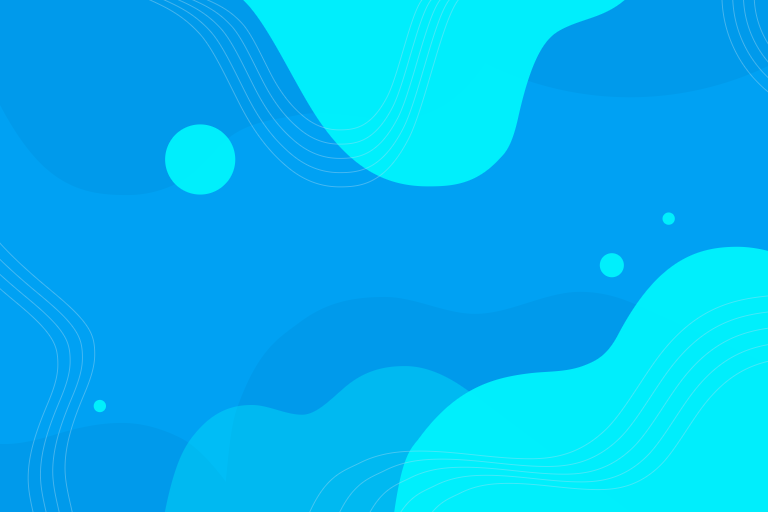
Reproduce this background procedurally as a Shadertoy shader.

```glsl
// Flat blue backdrop with liquid cyan blobs, dots and families of thin wavy lines.
// Every wave is a smooth cubic through a few knots (position, height, slope), and
// its signed distance is used for both fills and strokes. Canvas is 150 x 100 units.

const vec3 BLUE = vec3(0.0, 0.632, 0.952);
const vec3 DEEP_BLUE = vec3(0.0, 0.605, 0.920);
const vec3 CYAN = vec3(0.0, 0.945, 0.990);
const vec3 LINE_COLOR = vec3(0.70, 0.86, 0.94);
const float LINE_ALPHA = 0.4;
const float LINE_HALF_WIDTH = 0.09;

// Signed distance to a wave, positive above it; ends continue straight.
float waveDistance(vec2 p, vec3 knots[7]) {
    vec3 a = knots[0], b = knots[1];
    for (int i = 1; i < 6; i++) {
        if (p.x > knots[i].x) { a = knots[i]; b = knots[i + 1]; }
    }
    float width = b.x - a.x;
    float x = clamp(p.x, a.x, b.x);
    float t = (x - a.x) / width;
    float m0 = a.z * width, m1 = b.z * width, rise = b.y - a.y;
    float c2 = 3.0 * rise - 2.0 * m0 - m1;
    float c3 = m0 + m1 - 2.0 * rise;
    float slope = (m0 + t * (2.0 * c2 + 3.0 * t * c3)) / width;
    float height = a.y + t * (m0 + t * (c2 + t * c3)) + slope * (p.x - x);
    return (p.y - height) / sqrt(1.0 + slope * slope);
}

float discDistance(vec2 p, vec2 center, float radius) {
    return length(p - center) - radius;
}

// Antialiased coverage of the inside of a shape.
float fill(float d, float pixel) {
    return clamp(0.5 - d / pixel, 0.0, 1.0);
}

float stroke(float d, float pixel) {
    return fill(abs(d) - LINE_HALF_WIDTH, pixel);
}

// Copies of one wave shrinking towards a center.
float scaledLines(vec2 p, vec3 knots[7], vec2 center, float lastScale, float pixel) {
    float cover = 0.0;
    for (int i = 0; i < 5; i++) {
        float s = mix(1.0, lastScale, float(i) / 4.0);
        float d = waveDistance((p - center) / s + center, knots) * s;
        cover = max(cover, stroke(d, pixel));
    }
    return cover;
}

// Copies of one wave shifted by a constant step.
float shiftedLines(vec2 p, vec3 knots[7], vec2 shift, float pixel) {
    float cover = 0.0;
    for (int i = 0; i < 4; i++) {
        float d = waveDistance(p - shift * float(i) / 3.0, knots);
        cover = max(cover, stroke(d, pixel));
    }
    return cover;
}

float ringLines(vec2 p, vec2 center, float radius, float gap, float pixel) {
    float cover = 0.0;
    for (int i = 0; i < 4; i++) {
        float d = discDistance(p, center, radius - gap * float(i));
        cover = max(cover, stroke(d, pixel));
    }
    return cover;
}

void mainImage(out vec4 fragColor, in vec2 fragCoord) {
    vec2 p = fragCoord / iResolution.xy * vec2(150.0, 100.0);
    float pixel = 100.0 / iResolution.y;

    // Deep blue shadows: upper left, upper right, lower left, lower middle
    vec3 upperLeft[7] = vec3[7](vec3(0, 79.5, -1.9), vec3(9.8, 66.4, -0.8), vec3(24.8, 61.9, 0),
        vec3(36, 65, 0.6), vec3(46, 74, 0.6), vec3(58, 77.5, 0.2), vec3(95, 88, 1.5));
    vec3 lowerLeft[7] = vec3[7](vec3(0, 13.3, -0.05), vec3(11.7, 15.4, 0.3), vec3(23.8, 17.4, 0),
        vec3(35.2, 14.5, -0.5), vec3(43.9, 6.2, -1.3), vec3(46.9, 0, -2.6), vec3(52, -20, -5));
    vec3 lowerMiddle[7] = vec3[7](vec3(44.5, 10, 10), vec3(46.9, 21.9, 2.6), vec3(58.6, 37.1, 0.75),
        vec3(75.2, 42, 0), vec3(92.8, 38.7, 0), vec3(113.3, 43, 0), vec3(124, 40.6, -0.45));
    float shadow = fill(-waveDistance(p, upperLeft), pixel);
    shadow = max(shadow, fill(discDistance(p, vec2(123, 143.9), 62.9), pixel));
    shadow = max(shadow, fill(waveDistance(p, lowerLeft), pixel));
    shadow = max(shadow, fill(waveDistance(p, lowerMiddle), pixel));
    vec3 color = mix(BLUE, DEEP_BLUE, shadow);

    // Translucent hill
    vec3 hill[7] = vec3[7](vec3(32.2, 0, 5), vec3(38.5, 15.8, 1.15), vec3(49.2, 20.9, 0),
        vec3(59, 19, 0), vec3(67.4, 24.4, 0.85), vec3(79.1, 28.5, 0), vec3(91.8, 23.4, -0.75));
    color = mix(color, CYAN, 0.35 * fill(waveDistance(p, hill), pixel));

    // Cyan blobs and dots
    vec3 topBlob[7] = vec3[7](vec3(47.5, 100, -0.95), vec3(62.9, 75.6, -1.4), vec3(83.6, 63.6, 0),
        vec3(97.3, 68.7, 1.05), vec3(101.2, 77, 4.5), vec3(109.4, 94.1, 0.55), vec3(122, 100, 0.85));
    vec3 cornerBlob[7] = vec3[7](vec3(77, 0, 7), vec3(82, 14.6, 1.35), vec3(103.5, 27.1, 0.12),
        vec3(114.3, 28.7, 0.4), vec3(120.7, 34.6, 1.9), vec3(144, 51.8, 0), vec3(150, 51, -0.25));
    float dots = discDistance(p, vec2(39.1, 68.85), 6.85);
    dots = min(dots, discDistance(p, vec2(119.5, 48.2), 2.35));
    dots = min(dots, discDistance(p, vec2(130.6, 57.3), 1.2));
    dots = min(dots, discDistance(p, vec2(19.5, 20.7), 1.2));
    float bright = min(dots, min(-waveDistance(p, topBlob), waveDistance(p, cornerBlob)));
    color = mix(color, CYAN, 0.97 * fill(bright, pixel));

    // Thin line families; the left one runs vertically, so its axes are swapped
    vec3 topLine[7] = vec3[7](vec3(29.3, 100, -0.45), vec3(39, 93.4, -1.1), vec3(46.9, 79.5, -1.95),
        vec3(56, 67.5, -0.85), vec3(66.4, 63.5, 0), vec3(79.7, 72.7, 1.9), vec3(89.5, 100, 1.3));
    vec3 cornerLine[7] = vec3[7](vec3(60.5, 0, 2.2), vec3(70.3, 9.6, 0.5), vec3(82, 11.9, 0),
        vec3(103.5, 10.4, 0), vec3(118.2, 16, 0.95), vec3(128.9, 30.7, 1.3), vec3(150, 42.2, 0.1));
    vec3 leftLine[7] = vec3[7](vec3(0, 14.1, -0.22), vec3(8.6, 12.7, 0), vec3(22.9, 16.4, 0.42),
        vec3(30.8, 18.5, 0), vec3(34.6, 17.9, -0.4), vec3(43.4, 9.8, -1.2), vec3(52.5, 0, -0.9));
    float lines = scaledLines(p, topLine, vec2(66.2, 100), 0.695, pixel);
    lines = max(lines, scaledLines(p, cornerLine, vec2(173.8, -21.3), 0.81, pixel));
    lines = max(lines, shiftedLines(p.yx, leftLine, vec2(-2.0, -7.2), pixel));
    lines = max(lines, ringLines(p, vec2(165.4, 101), 24.4, 2.1, pixel));
    color = mix(color, LINE_COLOR, LINE_ALPHA * lines);

    fragColor = vec4(color, 1.0);
}
```
